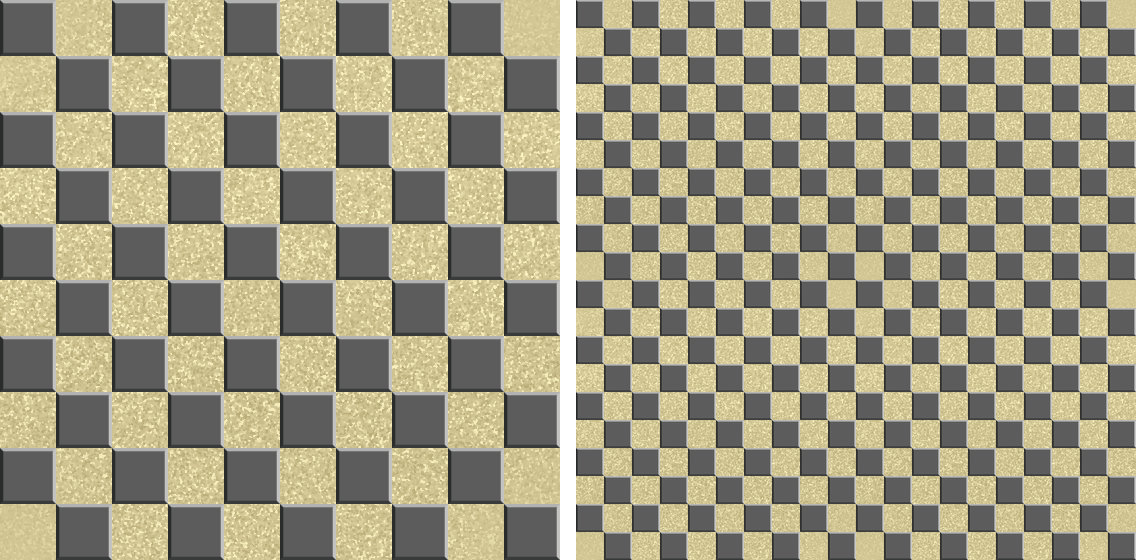
Left: one tile. Right: repeated 2 by 2.
Reproduce this pattern procedurally as a Shadertoy shader.

```glsl
const float GRAINS = 270.0;

float hash(vec2 p) {
    vec3 q = fract(p.xyx * vec3(0.1031, 0.1030, 0.0973));
    q += dot(q, q.yzx + 33.33);
    return fract((q.x + q.y) * q.z);
}

// Smooth cellular noise: each grain has its own tone, wrapping at the canvas edge
float grainTone(vec2 p) {
    vec2 cell = floor(p);
    float total = 0.0, weight = 0.0;
    for (int y = -1; y <= 1; y++) {
        for (int x = -1; x <= 1; x++) {
            vec2 corner = cell + vec2(x, y);
            vec2 id = mod(corner, GRAINS);
            vec2 seed = corner + vec2(hash(id + 17.0), hash(id + 391.0));
            vec2 toSeed = p - seed;
            float w = exp(-9.0 * dot(toSeed, toSeed));
            total += w * hash(id + 743.0);
            weight += w;
        }
    }
    return total / weight;
}

vec3 sandColor(vec2 uv) {
    float tone = grainTone(uv * GRAINS) - 0.5;

    // Calmer grain around the wrapped corner, slow drift from dark to light
    float contrast = mix(0.3, 1.0, smoothstep(0.1, 0.8, length(sin(3.14159 * uv))));
    float drift = -0.012 * sin(6.28318 * uv.y);
    float flecks = 0.10 * smoothstep(0.2, 0.45, tone) - 0.03 * smoothstep(0.2, 0.45, -tone);
    return vec3(0.825, 0.78, 0.582) + drift
         + contrast * (0.13 * tone + flecks) * vec3(0.95, 1.0, 1.05);
}

// Raised square lit from the upper right, with mitred bevels
vec3 blockColor(vec2 local, float pixel) {
    vec2 edge = 0.5 - abs(local - 0.5);
    vec3 side = local.x < 0.5 ? vec3(0.165, 0.17, 0.17) : vec3(0.765, 0.765, 0.76);
    vec3 level = local.y < 0.5 ? vec3(0.225, 0.23, 0.23) : vec3(0.695, 0.70, 0.695);
    vec3 bevel = mix(side, level, smoothstep(-pixel, pixel, edge.x - edge.y));
    float face = smoothstep(-0.5 * pixel, 0.5 * pixel, min(edge.x, edge.y) - 0.06);
    return mix(bevel, vec3(0.36), face);
}

void mainImage(out vec4 fragColor, in vec2 fragCoord) {
    vec2 uv = fragCoord / iResolution.xy;
    vec2 p = uv * 10.0;
    float pixel = 10.0 / min(iResolution.x, iResolution.y);

    // Antialiased checkerboard
    vec2 local = fract(p);
    vec2 parity = mod(floor(p), 2.0) * 2.0 - 1.0;
    vec2 wave = parity * clamp((1.0 - abs(2.0 * local - 1.0)) / pixel, 0.0, 1.0);
    float block = 0.5 - 0.5 * wave.x * wave.y;

    // Sand cells mirror the coordinates so bevels stay continuous over the border
    if (parity.x * parity.y > 0.0) local = 1.0 - local;
    fragColor = vec4(mix(sandColor(uv), blockColor(local, pixel), block), 1.0);
}
```
